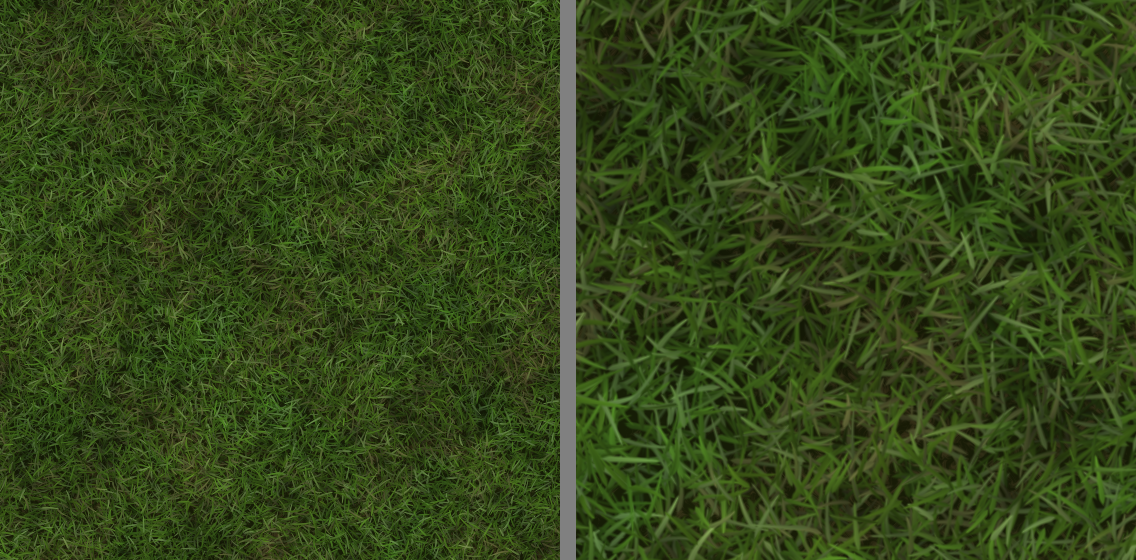
Left, the full canvas; right, a detail of the centre.
Write a three.js fragment shader that draws this texture.

```glsl
varying vec2 vUv;

const int LAYERS = 15;
const float CELLS = 44.0;          // blade cells across the canvas
const float HALF_LENGTH = 0.86;    // longest half blade, in cells
const float HALF_WIDTH = 0.090;    // widest half blade, in cells
const float SOFTNESS = 0.048;      // edge blur, in cells
const float BEND = 0.12;
const float TURN_SPREAD = 4.0;     // random turn around the local lean
const float HOLLOW_CELLS = 21.0;
const float DEEP_SHADE = 0.68;
const float TOP_SHADE = 1.13;
const float HOLLOW_SHADE = 0.56;
const float DRIFT_LIGHT = 0.17;
const float DRIFT_HUE = 0.10;

const vec3 SOIL_DARK = vec3(0.085, 0.105, 0.022);
const vec3 SOIL_BROWN = vec3(0.190, 0.180, 0.085);
const vec3 GREEN_DEEP = vec3(0.196, 0.292, 0.068);
const vec3 GREEN_LUSH = vec3(0.236, 0.368, 0.098);
const vec3 GREEN_PALE = vec3(0.318, 0.402, 0.212);
const vec3 STRAW = vec3(0.285, 0.312, 0.168);

vec4 hash4(vec3 p) {
  vec4 q = fract(p.xyzx * vec4(0.1031, 0.1030, 0.0973, 0.1099));
  q += dot(q, q.wzxy + 33.33);
  return fract((q.xxyz + q.yzzw) * q.zywx);
}

// Layered, warped sines, about -1 to 1
float patches(vec2 p) {
  float sum = 0.0;
  float gain = 0.5;
  for (int i = 0; i < 4; i++) {
    p += 0.6 * sin(p.yx * 1.3 + 2.1);
    sum += gain * sin(p.x) * cos(p.y);
    p = mat2(1.36, 1.18, -1.18, 1.36) * p + 3.7;
    gain *= 0.75;
  }
  return sum;
}

// Cellular distance to the nearest hollow between tufts
float hollowDistance(vec2 p) {
  vec2 cell = floor(p);
  float nearest = 2.0;
  for (int y = -1; y <= 1; y++) {
    for (int x = -1; x <= 1; x++) {
      vec2 id = cell + vec2(float(x), float(y));
      vec4 rnd = hash4(vec3(id, 91.0));
      nearest = min(nearest, length(id + rnd.xy - p) + 0.40 * rnd.z);
    }
  }
  return nearest;
}

// Curved tapering blade: x is coverage, y runs from root to tip, z across
vec3 blade(vec2 p, float angle, float halfLength, float halfWidth, float bend) {
  float c = cos(angle);
  float s = sin(angle);
  vec2 q = vec2(c * p.x + s * p.y, c * p.y - s * p.x);
  float t = q.x / halfLength;
  float across = q.y - bend * (t * t - 0.4);
  float taper = smoothstep(-1.0, -0.6, t) * sqrt(max(1.0 - t, 0.0) * 0.5);
  float edge = abs(across) - halfWidth * taper;
  float cover = 1.0 - smoothstep(-SOFTNESS, SOFTNESS, edge);
  cover *= 1.0 - smoothstep(0.8, 1.0, abs(t));
  return vec3(cover, 0.5 + 0.5 * t, across / halfWidth);
}

vec3 bladeColour(vec4 rnd, float dryness) {
  vec3 colour = mix(GREEN_DEEP, GREEN_LUSH, smoothstep(0.25, 0.75, rnd.x));
  colour = mix(colour, GREEN_PALE, smoothstep(0.62, 0.92, rnd.y));
  float straw = smoothstep(0.78, 0.98, rnd.z + 0.26 * dryness);
  return mix(colour, STRAW, straw) * mix(0.80, 1.20, rnd.w);
}

void main() {
  // Bare ground
  float dryness = patches(vUv * 15.0);
  float hollow = smoothstep(0.12, 0.58, hollowDistance(vUv * HOLLOW_CELLS));
  float litter = patches(vUv * 260.0);
  vec3 colour = mix(SOIL_DARK, SOIL_BROWN,
    smoothstep(-0.2, 1.1, litter + 0.6 * dryness));

  // Blades, from the shaded bottom to the lit top
  for (int layer = 0; layer < LAYERS; layer++) {
    float seed = float(layer);
    float height = seed / float(LAYERS - 1);
    float shade = mix(DEEP_SHADE, TOP_SHADE, height);
    shade *= mix(mix(HOLLOW_SHADE, 1.0, hollow), 1.0, 0.5 * height);
    vec2 p = vUv * CELLS + vec2(0.37, 0.61) * seed;
    vec2 cell = floor(p);
    for (int y = -1; y <= 1; y++) {
      for (int x = -1; x <= 1; x++) {
        vec2 id = cell + vec2(float(x), float(y));
        vec4 form = hash4(vec3(id, seed + 7.0));
        vec4 tint = hash4(vec3(id, seed + 43.0));
        float lean = 1.5 + 1.3 * sin(id.x * 0.31 + 2.0 * sin(id.y * 0.23));
        float angle = lean + TURN_SPREAD * (form.z - 0.5);
        float halfLength = HALF_LENGTH * mix(0.45, 1.0, form.w);
        float halfWidth = HALF_WIDTH * mix(0.55, 1.0, tint.x);
        vec3 b = blade(p - id - form.xy, angle, halfLength, halfWidth,
          BEND * (2.0 * tint.y - 1.0));
        if (b.x > 0.0) {
          vec3 lit = bladeColour(tint.zwyx, dryness) * shade;
          lit *= mix(0.85, 1.14, b.y) * (1.0 + 0.10 * clamp(b.z, -1.0, 1.0));
          colour = mix(colour, lit, b.x);
        }
      }
    }
  }

  // Broad drift of light and hue
  float drift = patches(vUv * 9.0 + 4.0);
  colour *= 1.0 + DRIFT_LIGHT * drift;
  colour.r *= 1.0 + DRIFT_HUE * dryness;
  gl_FragColor = vec4(colour, 1.0);
}
```
